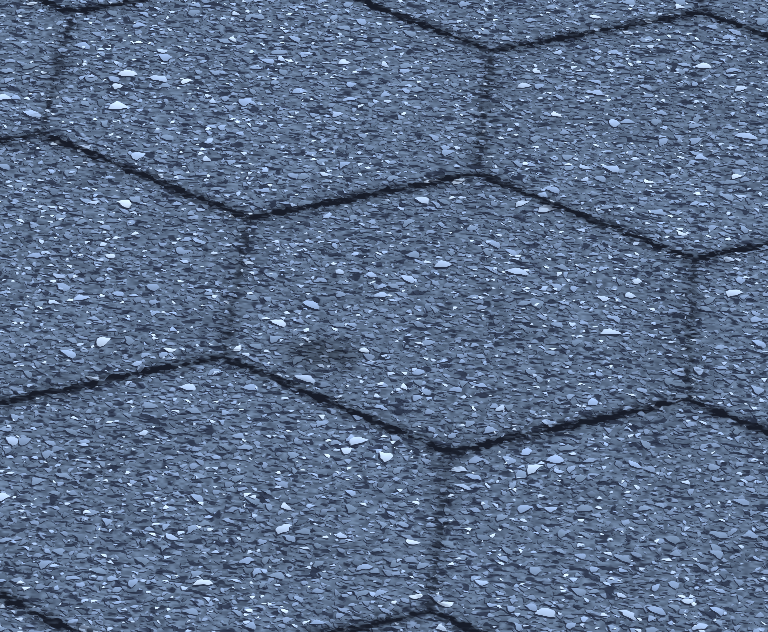
Give the GLSL for this texture, as a Shadertoy shader.

```glsl
// Hexagonal stone-chip pavers seen at a slant: a perspective ground plane carries
// a hexagon lattice, layers of scattered chips with small shadows and dark pits,
// and thin crumbling joints that are partly filled with grit.

// Ground plane on the canvas, in units of canvas width
const vec2 CENTRE = vec2(0.6034, 0.4232);
const vec2 AXIS_X = vec2(0.5924, -0.0547);
const vec2 AXIS_Y = vec2(0.0790, 0.3451);
const float TILT = 0.0745;

// Colours
const vec3 JOINT = vec3(0.09, 0.11, 0.16);
const vec3 SHADOW = vec3(0.13, 0.16, 0.24);
const vec3 SLATE = vec3(0.27, 0.33, 0.42);
const vec3 CEMENT = vec3(0.36, 0.44, 0.55);
const vec3 STONE = vec3(0.44, 0.53, 0.65);
const vec3 BLUE_CHIP = vec3(0.54, 0.64, 0.80);
const vec3 PALE_CHIP = vec3(0.75, 0.83, 0.93);

// Joints and wear, in units of paver width
const float SLANT_JOINT = 0.0095;
const float UPRIGHT_JOINT = 0.009;
const float RAGGED = 0.034;
const float CHIP_WARP = 0.007;
const float PIT_DEPTH = 0.75;
const vec2 STAIN_POS = vec2(-0.29, -0.24);
const float STAIN_SIZE = 0.13;
const vec2 SHADOW_DIR = vec2(-0.15, -0.50);

float cross2(vec2 a, vec2 b) { return a.x * b.y - a.y * b.x; }

vec3 hash3(vec2 p) {
    vec3 q = fract(p.xyx * vec3(0.1031, 0.1030, 0.0973));
    q += dot(q, q.yxz + 33.33);
    return fract((q.xxy + q.yzz) * q.zyx);
}

float noise(vec2 p) {
    vec2 i = floor(p), f = fract(p);
    f = f * f * (3.0 - 2.0 * f);
    float low = mix(hash3(i).x, hash3(i + vec2(1, 0)).x, f.x);
    float high = mix(hash3(i + vec2(0, 1)).x, hash3(i + vec2(1, 1)).x, f.x);
    return mix(low, high, f.y);
}

// Inverts the perspective: canvas position to paver units
vec2 toGround(vec2 s) {
    vec2 depth = AXIS_Y - TILT * s, d = s - CENTRE;
    return vec2(cross2(d, depth), cross2(AXIS_X, d)) / cross2(AXIS_X, depth);
}

// Offset from the centre of the nearest hexagon
vec2 hexLocal(vec2 p) {
    const vec2 period = vec2(1.0, 1.7320508);
    vec2 a = mod(p + 0.5 * period, period) - 0.5 * period;
    vec2 b = mod(p, period) - 0.5 * period;
    return dot(a, a) < dot(b, b) ? a : b;
}

// Lopsided, elongated chip
float chipDistance(vec2 p, vec2 dir, float stretch, float radius) {
    vec2 q = vec2(dot(p, dir) / stretch, cross2(dir, p) * stretch);
    float angular = max(max(q.y, -0.9 * q.x - 0.5 * q.y), 0.8 * q.x - 0.6 * q.y);
    return mix(length(q), angular * 1.15, 0.55) - radius;
}

// Paints one layer of jittered chips, far to near
void scatter(inout vec3 col, vec2 p, float scale, float density, vec2 radii,
             vec3 dark, vec3 light, float pixel) {
    p = p * scale + scale * 1.37;
    float soft = pixel * scale * 0.45;
    vec2 cell = floor(p);
    for (int j = 1; j >= -1; j--)
    for (int i = -1; i <= 1; i++) {
        vec2 id = cell + vec2(i, j);
        vec3 h = hash3(id), k = hash3(id + 71.0);
        if (k.x > density) continue;
        vec2 d = p - id - 0.2 - 0.6 * h.xy;
        float angle = (h.z - 0.5) * 2.6 + (k.y > 0.5 ? 3.14159 : 0.0);
        vec2 dir = vec2(cos(angle), sin(angle));
        float radius = mix(radii.x, radii.y, k.y * k.y);
        float stretch = 1.05 + 0.35 * h.x;
        float body = chipDistance(d, dir, stretch, radius);
        float shade = chipDistance(d - SHADOW_DIR * radius, dir, stretch, radius);
        col = mix(col, SHADOW, 0.8 * (1.0 - smoothstep(-soft, soft, shade)));
        vec3 tone = mix(dark, light, k.z) * (1.0 + 0.10 * clamp(d.y / radius, -1.0, 1.0));
        col = mix(col, tone, 1.0 - smoothstep(-soft, soft, body));
    }
}

void mainImage(out vec4 fragColor, in vec2 fragCoord) {
    vec2 p = toGround(fragCoord / iResolution.x);
    float pixel = 2.2 / iResolution.x;
    vec2 rough = p + CHIP_WARP * (vec2(noise(p * 85.0), noise(p * 85.0 + 40.0)) - 0.5);

    // Cement matrix and fine aggregate
    vec3 col = mix(SLATE, STONE, noise(p * vec2(95.0, 130.0)));
    scatter(col, rough, 64.0, 0.80, vec2(0.20, 0.48), CEMENT * 0.85, BLUE_CHIP * 0.96, pixel);
    scatter(col, rough, 38.0, 0.45, vec2(0.14, 0.40), CEMENT * 0.95, BLUE_CHIP, pixel);

    // Short dark pits between the chips, then coarse and pale chips
    float pits = noise(rough * vec2(62.0, 125.0) + 17.0);
    col = mix(col, SHADOW, PIT_DEPTH * smoothstep(0.66, 0.84, pits));
    scatter(col, rough, 25.0, 0.42, vec2(0.12, 0.34), STONE, BLUE_CHIP * 1.06, pixel);
    scatter(col, rough, 45.0, 0.23, vec2(0.12, 0.29), BLUE_CHIP * 1.15, PALE_CHIP * 1.1, pixel);
    scatter(col, rough, 14.0, 0.15, vec2(0.12, 0.25), BLUE_CHIP * 1.1, PALE_CHIP * 1.06, pixel);

    // Uneven tone, per paver and within each
    vec2 local = hexLocal(p);
    float blockTone = hash3(round((p - local) * vec2(2.0, 1.1547)) + 19.0).y;
    col *= 1.03 + 0.04 * blockTone + 0.08 * (noise(p * 7.0 + 4.0) - 0.5);
    float stain = length((p - STAIN_POS) * vec2(1.0, 1.3)) + 0.06 * (noise(p * 30.0) - 0.5);
    col *= 1.0 - 0.32 * (1.0 - smoothstep(0.03, STAIN_SIZE, stain));

    // Crumbling joints: dark on the slanted sides, gritty on the upright ones
    vec2 a = abs(local);
    float slantSide = dot(a, vec2(0.5, 0.8660254));
    float slanted = smoothstep(-0.02, 0.02, slantSide - a.x);
    float edge = 0.5 - max(a.x, slantSide);
    float wobble = 0.45 * noise(p * 32.0) + 0.55 * noise(p * vec2(85.0, 120.0) + 9.0) - 0.5;
    float ragged = edge + RAGGED * wobble;
    float grit = noise(p * vec2(75.0, 125.0) + 31.0);
    float strength = mix(0.75 * smoothstep(0.25, 0.85, grit),
                         0.55 + 0.45 * smoothstep(0.1, 0.55, grit), slanted);
    float halfWidth = mix(UPRIGHT_JOINT, SLANT_JOINT, slanted);
    float groove = 1.0 - smoothstep(halfWidth - pixel, halfWidth + pixel, ragged);
    float crumbs = smoothstep(0.5, 0.75, grit) * (1.0 - smoothstep(0.012, 0.045, edge));
    col *= 1.0 - mix(0.16, 0.28, slanted) * exp(-max(edge, 0.0) / 0.018);
    col = mix(col, JOINT, max(groove * strength, crumbs * mix(0.3, 0.55, slanted)));

    fragColor = vec4(clamp(col, 0.0, 1.0), 1.0);
}
```
